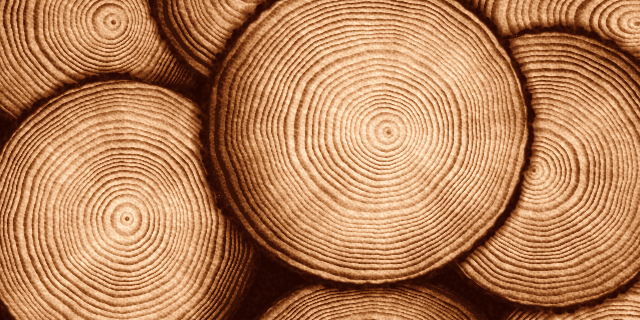
Write a Shadertoy shader that draws this texture.

```glsl
const int LOG_COUNT = 8;
const float BARK_START = 0.955;
const float BARK_ROUGHNESS = 0.035;
const float RING_DEPTH = 0.56;
const float RING_WAVER = 0.010;
const float GRAIN_DEPTH = 0.22;
const float FIBRE_DEPTH = 0.26;
const float RIM_SHADE = 0.27;
const float SIDE_SHADE = 0.52;
const float SHADOW_WIDTH = 0.07;

// Centre and radii of each log, back to front, in canvas heights
const vec4 DISCS[LOG_COUNT] = vec4[](
    vec4(1.88, 0.97, 0.50, 0.34), vec4(0.27, 0.95, 0.41, 0.41),
    vec4(0.79, 1.05, 0.325, 0.345), vec4(1.93, -0.20, 0.44, 0.37),
    vec4(1.16, -0.20, 0.45, 0.355), vec4(1.725, 0.47, 0.43, 0.447),
    vec4(0.374, 0.293, 0.447, 0.475), vec4(1.146, 0.596, 0.521, 0.502));

// Pith position, ring count and brightness
const vec4 HEARTS[LOG_COUNT] = vec4[](
    vec4(1.995, 0.925, 23.0, 0.88), vec4(0.357, 0.93, 25.0, 0.86),
    vec4(0.80, 1.10, 19.0, 0.92), vec4(1.96, -0.15, 22.0, 0.95),
    vec4(1.15, -0.14, 22.0, 0.90), vec4(1.668, 0.467, 26.0, 0.97),
    vec4(0.398, 0.317, 25.0, 1.03), vec4(1.216, 0.586, 28.0, 1.10));

// Direction in which each face falls into shade
const vec2 SHADE_DIRS[LOG_COUNT] = vec2[](
    vec2(-0.7, 0.0), vec2(0.7, -0.6), vec2(-0.8, -0.3), vec2(-0.6, 0.3),
    vec2(0.5, 0.6), vec2(0.75, 0.3), vec2(0.95, -0.15), vec2(-1.0, -0.2));

const vec3 WOOD_RAMP[6] = vec3[](
    vec3(0.12, 0.015, 0.005), vec3(0.38, 0.15, 0.05), vec3(0.60, 0.33, 0.14),
    vec3(0.82, 0.58, 0.38), vec3(0.95, 0.76, 0.59), vec3(1.0, 0.91, 0.79));

vec3 woodColor(float tone) {
    float k = clamp(tone * 4.0, 0.0, 4.99);
    int i = int(k);
    return mix(WOOD_RAMP[i], WOOD_RAMP[i + 1], fract(k));
}

vec2 hash2(vec2 p) {
    vec3 h = fract(p.xyx * vec3(0.1031, 0.1030, 0.0973));
    h += dot(h, h.yzx + 33.33);
    return fract((h.xx + h.yz) * h.zy);
}

// Distance to the nearest scattered cell point
float cellular(vec2 p) {
    vec2 base = floor(p), f = p - base;
    float nearest = 2.0;
    for (int y = -1; y <= 1; y++)
        for (int x = -1; x <= 1; x++) {
            vec2 o = vec2(x, y);
            vec2 d = o + hash2(base + o + 50.0) - f;
            nearest = min(nearest, dot(d, d));
        }
    return sqrt(nearest);
}

// 0 at the pith, 1 on the rim, for an off-centre pith
float ringRadius(vec2 q, vec2 heart) {
    vec2 d = q - heart;
    float b = dot(heart, d);
    float c = 1.0 - dot(heart, heart);
    return (b + sqrt(b * b + dot(d, d) * c)) / c;
}

float ringLine(float phase) {
    float f = fract(phase);
    return smoothstep(0.25, 0.78, f) * (1.0 - smoothstep(0.84, 1.0, f));
}

void mainImage(out vec4 fragColor, in vec2 fragCoord) {
    vec2 p = fragCoord / iResolution.y;
    float pixel = 1.0 / iResolution.y;

    // Surface textures shared by all logs
    float chunks = cellular(p * 28.0);
    float crumbs = cellular(p * 75.0);
    vec2 along = vec2(0.86 * p.x - 0.5 * p.y, 0.5 * p.x + 0.86 * p.y);
    float grain = cellular(along * vec2(22.0, 110.0)) - 0.5;
    float fibre = cellular(p * 120.0 + 9.0) - 0.5;
    float blotch = cellular(p * 6.0 + 0.15 * sin(p.yx * 19.0)) - 0.5;
    float drift = sin(p.x * 23.0 + 2.0 * sin(p.y * 17.0)) + sin(p.y * 31.0 + 2.0 * sin(p.x * 14.0));
    float jag = BARK_ROUGHNESS * (chunks - 0.5) + 0.012 * (crumbs - 0.5);

    float tone = 0.06 * crumbs;
    for (int i = 0; i < LOG_COUNT; i++) {
        vec4 disc = DISCS[i], heart = HEARTS[i];
        float seed = float(i) * 2.3;
        vec2 q = (p - disc.xy) / disc.zw;
        float t = ringRadius(q, (heart.xy - disc.xy) / disc.zw);
        vec2 fromHeart = p - heart.xy;
        float a = atan(fromHeart.y, fromHeart.x + 1e-5);

        // Growth rings with uneven width and waver
        float waver = sin(3.0 * a + seed) + 0.7 * sin(7.0 * a + 6.0 * t + seed)
            + 0.4 * sin(16.0 * a - 11.0 * t) + 0.12 * sin(43.0 * a + 17.0 * t + seed);
        float r = t * (1.0 + RING_WAVER * (waver + 0.5 * drift)) + 0.002 * grain;
        float phase = heart.z * r + 0.45 * sin(13.0 * r + seed) + 0.25 * sin(31.0 * r);
        float strength = 0.78 + 0.22 * sin(9.0 * r + 2.0 * a + seed);
        float face = heart.w + 0.12 * (1.0 - smoothstep(0.0, 0.6, t));
        face -= RING_DEPTH * strength * smoothstep(0.0, 0.3, t + 0.12) * ringLine(phase);

        // Radial rays, grain, fibre and stains
        float rays = sin(5.0 * a + seed) + 0.7 * sin(13.0 * a + seed) + 0.5 * sin(37.0 * a);
        face += 0.035 * rays * smoothstep(0.05, 0.4, t);
        face += GRAIN_DEPTH * grain + FIBRE_DEPTH * fibre - 0.14 * blotch;
        face -= 0.5 * (1.0 - smoothstep(0.008, 0.025, t));

        // Darkening towards the rim and the shaded side
        face -= RIM_SHADE * smoothstep(0.6, 1.0, t);
        face -= SIDE_SHADE * smoothstep(0.4, 1.0, dot(q, SHADE_DIRS[i]));

        // Bark with sparse pale splinters
        float bark = 0.02 + 0.26 * chunks * crumbs;
        bark += 0.55 * (1.0 - smoothstep(0.05, 0.13, crumbs)) * smoothstep(0.7, 0.85, chunks);
        float isBark = smoothstep(BARK_START - 0.012, BARK_START + 0.012, t + 0.6 * jag);
        float surface = mix(max(face, 0.10), bark, isBark);

        // Contact shadow, then the log itself
        float edge = t + jag + 0.006 * sin(9.0 * a + seed);
        tone *= mix(0.45, 1.0, smoothstep(1.0, 1.0 + SHADOW_WIDTH, edge));
        float soft = 1.5 * pixel / disc.w;
        tone = mix(tone, surface, 1.0 - smoothstep(1.0 - soft, 1.0 + soft, edge));
    }
    fragColor = vec4(woodColor(tone), 1.0);
}
```
